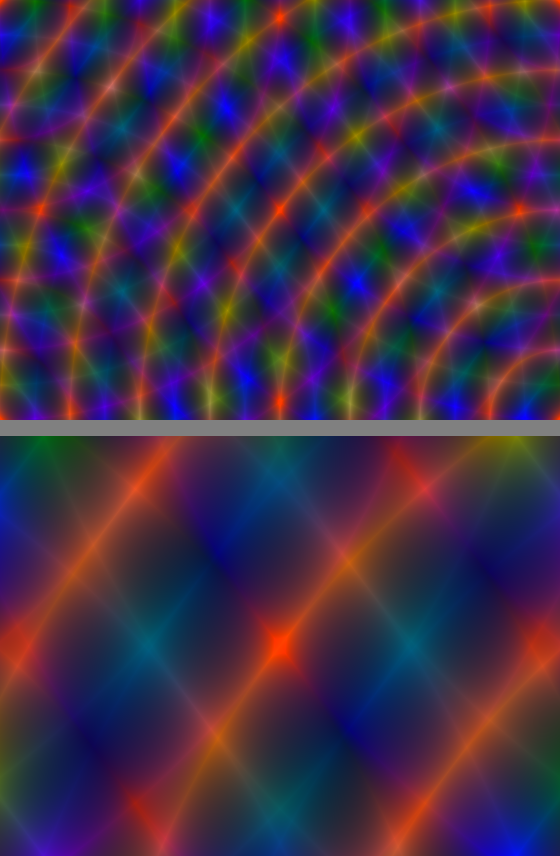
Top: the whole. Bottom: its middle third, enlarged.
A Shadertoy shader for this pattern:

```glsl
// Rainbow interference of ring waves spreading from the four canvas corners.

// Triangle wave of the distance to a ring centre: 1 on a ring, 0 halfway between.
float ringWave(vec2 p, vec2 centre) {
    return abs(2.0 * fract(length(p - centre)) - 1.0);
}

// Blends the tints of the four waves; w holds top left, top right, bottom left, bottom right.
vec3 interferenceColor(vec4 w) {
    vec3 teal = vec3(0.09, 0.35, 0.43);

    // Shift of hue from each wave alone: purple, blue, green, yellow
    vec3 col = teal
        + w.x * vec3(0.28, -0.28, 0.30)
        + w.y * vec3(0.00, -0.29, 0.46)
        + w.z * vec3(-0.02, 0.03, -0.37)
        + w.w * vec3(0.50, 0.18, -0.37);

    // Crossing pairs: orange ridges, navy creases, violet cells, pale gaps
    col += w.x * w.w * vec3(-0.16, 0.12, -0.16)
         + w.y * w.z * vec3(-0.03, -0.05, -0.25)
         + w.x * w.y * vec3(-0.12, 0.30, -0.32)
         + w.z * w.w * vec3(0.05, 0.08, 0.64);

    // Red knots where all four waves meet
    col += w.x * w.y * w.z * w.w * vec3(0.40, -0.14, -0.36);
    return max(col, 0.0);
}

void mainImage(out vec4 fragColor, in vec2 fragCoord) {
    // Six ring spacings fit the canvas height
    vec2 p = 6.0 * fragCoord / iResolution.y;
    vec2 size = 6.0 * iResolution.xy / iResolution.y;

    vec4 wave = vec4(ringWave(p, vec2(0.0, size.y)),
                     ringWave(p, size),
                     ringWave(p, vec2(0.0)),
                     ringWave(p, vec2(size.x, 0.0)));

    // Narrow crests over wide troughs
    vec3 col = interferenceColor(pow(wave, vec4(1.5)));

    // Darken the slopes, leaving fine bright streaks along crests and troughs
    vec4 slope = pow(4.0 * wave * (1.0 - wave), vec4(0.7));
    col *= 1.08 - 0.14 * dot(slope, vec4(1.0));

    // Enrich the hues
    float luma = dot(col, vec3(0.3, 0.5, 0.2));
    col = mix(vec3(luma), col, 1.45);

    fragColor = vec4(clamp(col, 0.0, 1.0), 1.0);
}
```
